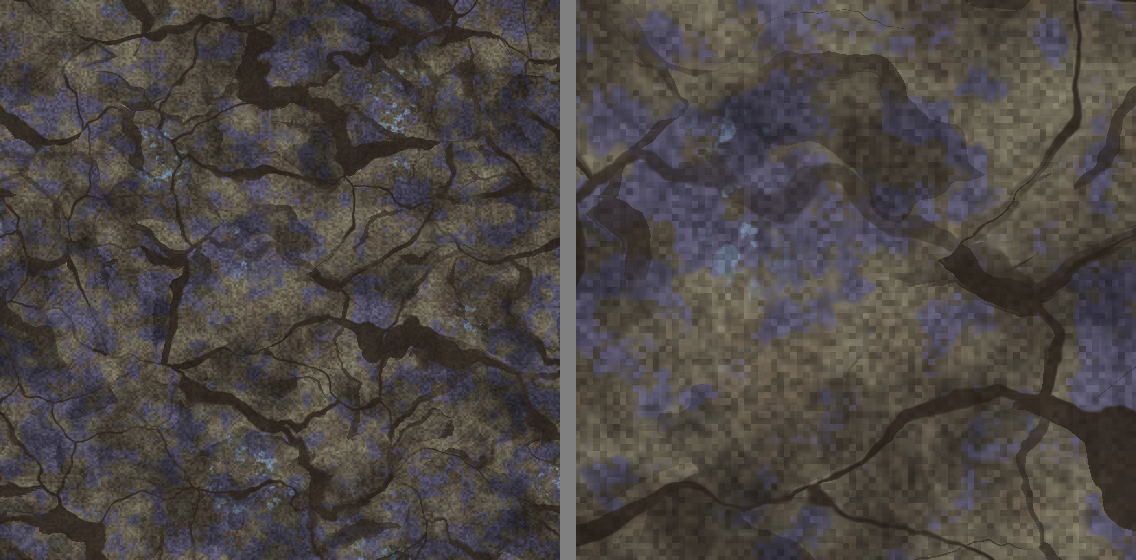
Left: the whole. Right: its middle third, enlarged.
A Shadertoy shader for this texture:

```glsl
// Weathered rock wall: warped Voronoi stones with tilted tops, dark crevices and
// shadows cast by marching toward the light across neighbouring stone heights.
// Tan mineral grain, speckled blue lichen and rare pale flecks cover the faces.

#define STONES vec2(5.4, 7.4)
#define WARP 0.11
#define RAGGED 0.020
#define TILT 1.3
#define STONE_REACH 0.34
#define FACET_REACH 0.42
#define SHADOW_STEPS 14
#define GRAIN 0.62
#define LICHEN 0.78

const vec3 TAN_DARK = vec3(0.275, 0.250, 0.210);
const vec3 TAN_LIGHT = vec3(0.390, 0.368, 0.312);
const vec3 RUST = vec3(0.325, 0.275, 0.230);
const vec3 LICHEN_BLUE = vec3(0.270, 0.265, 0.372);
const vec3 FLECK = vec3(0.420, 0.510, 0.600);
const vec3 CREVICE = vec3(0.180, 0.150, 0.122);
const vec2 LIGHT = vec2(0.34, 0.94);

float hash(vec2 p) {
    return fract(sin(dot(p, vec2(127.1, 311.7))) * 43758.5453);
}

vec2 hash2(vec2 p) {
    return vec2(hash(p), hash(p + vec2(53.7, 19.3)));
}

float noise(vec2 p) {
    vec2 i = floor(p), f = fract(p);
    f = f * f * (3.0 - 2.0 * f);
    float low = mix(hash(i), hash(i + vec2(1, 0)), f.x);
    float high = mix(hash(i + vec2(0, 1)), hash(i + vec2(1, 1)), f.x);
    return mix(low, high, f.y);
}

float fbm(vec2 p) {
    float sum = 0.0, amp = 0.533;
    for (int i = 0; i < 4; i++) {
        sum += amp * noise(p);
        p = mat2(1.6, 1.2, -1.2, 1.6) * p + 17.3;
        amp *= 0.5;
    }
    return sum;
}

struct Stone {
    float height; // tilted top surface
    float edge;   // distance to the nearest border, in cells
    vec2 normal;  // direction across that border
};

Stone stoneAt(vec2 q) {
    vec2 cell = floor(q), id = cell, near1 = vec2(9.0), near2 = vec2(9.0);
    for (int j = -1; j <= 1; j++)
    for (int i = -1; i <= 1; i++) {
        vec2 c = cell + vec2(i, j);
        vec2 r = c + hash2(c) - q;
        if (dot(r, r) < dot(near1, near1)) {
            near2 = near1;
            near1 = r;
            id = c;
        } else if (dot(r, r) < dot(near2, near2)) {
            near2 = r;
        }
    }
    vec2 tilt = TILT * (hash2(id + 37.0) - 0.5);
    vec2 normal = normalize(near2 - near1);
    return Stone(hash(id + 11.0) - dot(tilt, near1), dot(0.5 * (near1 + near2), normal), normal);
}

// Shadow thrown onto this stone by higher stones toward the light
float castShadow(vec2 q, float height, float reach) {
    float shadow = 0.0;
    for (int k = 1; k <= SHADOW_STEPS; k++) {
        float t = float(k) / float(SHADOW_STEPS);
        float rise = stoneAt(q + LIGHT * t * reach).height - height - t;
        shadow = max(shadow, smoothstep(0.0, 0.08, rise));
    }
    return shadow;
}

void mainImage(out vec4 fragColor, in vec2 fragCoord) {
    vec2 p = fragCoord / iResolution.y;
    float soft = 0.012 + 6.0 / iResolution.y;

    // Bent, ragged stone outlines and the smaller facets within them
    vec2 bend = vec2(fbm(p * 5.0), fbm(p * 5.0 + 31.0)) - 0.5;
    vec2 chips = vec2(fbm(p * 30.0), fbm(p * 30.0 + 47.0)) - 0.5;
    vec2 q = (p + 2.0 * WARP * bend + RAGGED * chips) * STONES + 3.0;
    vec2 facetQ = mat2(1.6, 0.9, -0.9, 1.6) * q + 7.4;
    Stone stone = stoneAt(q), facet = stoneAt(facetQ);

    // Mineral face colour
    float grain = 0.45 * noise(p * 210.0) + 0.55 * hash(floor(p * 256.0)) - 0.5;
    float mottle = fbm(p * 26.0 + 5.0);
    vec3 color = mix(TAN_DARK, TAN_LIGHT, smoothstep(0.22, 0.72, mottle));
    color = mix(color, RUST, 0.5 * smoothstep(0.50, 0.68, fbm(p * 30.0 + 71.0)));

    // Speckled lichen and pale flecks
    float growth = fbm(p * 42.0 + 13.0) + 0.6 * (fbm(p * 9.0 + 90.0) - 0.5) + 0.24 * grain;
    color = mix(color, LICHEN_BLUE, LICHEN * smoothstep(0.47, 0.63, growth));
    float colony = smoothstep(0.70, 0.86, noise(p * 7.0 + 23.0));
    color = mix(color, FLECK, 0.75 * colony * smoothstep(0.60, 0.70, fbm(p * 85.0)));

    // Facet planes, ledges and grain
    color *= mix(0.80, 1.05, smoothstep(0.0, 0.45, facet.height));
    color *= 1.06 - 0.30 * smoothstep(0.42, 0.72, fbm(p * 14.0 + 60.0));
    float ledge = castShadow(facetQ, facet.height, FACET_REACH);
    ledge *= smoothstep(0.30, 0.60, noise(p * 9.0 + 41.0));

    // Crevices open widest along flat-lying borders
    float gap = smoothstep(0.45, 0.85, noise(p * 9.0 + 2.0)) * abs(stone.normal.y);
    float crevice = 1.0 - smoothstep(0.003 + 0.05 * gap, 0.003 + 0.05 * gap + soft, stone.edge);
    crevice *= mix(0.45, 0.95, smoothstep(0.3, 0.6, noise(p * 11.0 + 80.0)));
    float shadow = castShadow(q, stone.height, STONE_REACH);
    float dark = max(max(0.62 * ledge, crevice), 0.92 * shadow);
    color = mix(color, CREVICE * (0.75 + 0.5 * mottle), dark);

    fragColor = vec4(color * (1.0 + GRAIN * grain * (1.0 - 0.5 * dark)), 1.0);
}
```
